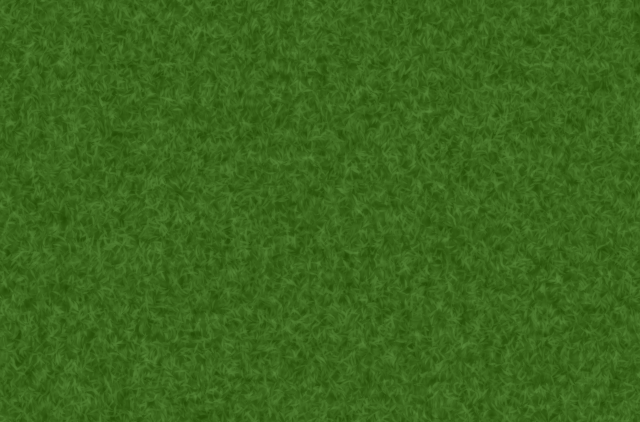
Reproduce this texture procedurally as a Shadertoy shader.

```glsl
// Dense green turf: short tangled blades over soft patches of shade.

const vec3 DARK_GREEN = vec3(0.17, 0.33, 0.05);
const vec3 LIGHT_GREEN = vec3(0.30, 0.48, 0.18);

const float CELLS = 56.0;          // blade cells per canvas height
const int LAYERS = 5;              // overlapping blade layers
const float HALF_LENGTH = 0.68;    // blade size, in cells
const float HALF_WIDTH = 0.15;
const float BEND = 0.45;
const float SOFTNESS = 0.12;       // blade edge blur, in cells
const float OPACITY = 0.70;

const float MEAN_SHADE = 0.47;     // 0 = dark green, 1 = light green
const float SOIL_SHADE = -0.28;    // offsets from the mean
const float BLADE_SHADE = 0.16;
const float BLADE_VARIATION = 0.95;

const float FINE_SCALE = 75.0;     // patches per canvas height
const float CLUMP_SCALE = 36.0;
const float BROAD_SCALE = 9.0;
const float FINE_AMOUNT = 0.38;
const float CLUMP_AMOUNT = 0.50;
const float BROAD_AMOUNT = 0.16;

const float PI = 3.14159;

vec4 hash4(vec3 cell) {
    vec4 h = fract(cell.xyzx * vec4(0.1031, 0.1030, 0.0973, 0.1099));
    h += dot(h, h.wzxy + 33.33);
    return fract((h.xxyz + h.yzzw) * h.zywx);
}

float cornerSlope(vec2 corner, vec2 offset) {
    float angle = 2.0 * PI * hash4(vec3(corner, 71.0)).x;
    return dot(vec2(cos(angle), sin(angle)), offset);
}

float gradientNoise(vec2 p) {
    vec2 i = floor(p);
    vec2 f = fract(p);
    vec2 u = f * f * f * (f * (f * 6.0 - 15.0) + 10.0);
    vec2 e = vec2(1.0, 0.0);
    float low = mix(cornerSlope(i, f), cornerSlope(i + e, f - e), u.x);
    float high = mix(cornerSlope(i + e.yx, f - e.yx),
                     cornerSlope(i + e.xx, f - e.xx), u.x);
    return mix(low, high, u.y);
}

// Coverage of one curved, tapered blade centred on the origin.
float bladeMask(vec2 p, float angle, float bend, float blur) {
    float c = cos(angle);
    float s = sin(angle);
    vec2 q = vec2(c * p.x + s * p.y, c * p.y - s * p.x);
    float along = q.y / HALF_LENGTH;
    float width = HALF_WIDTH * (1.0 - along * along);
    float across = abs(q.x + bend * q.y * q.y);
    return 1.0 - smoothstep(-blur, blur, across - width);
}

// Paints layers of blades over the soil, as a shade offset.
float bladeShade(vec2 p, float blur) {
    float shade = SOIL_SHADE;
    for (int layer = 0; layer < LAYERS; layer++) {
        float seed = float(layer);
        vec2 q = p + seed * vec2(17.37, 9.61);
        vec2 home = floor(q);
        for (int y = -1; y <= 1; y++) {
            for (int x = -1; x <= 1; x++) {
                vec2 cell = home + vec2(x, y);
                vec4 place = hash4(vec3(cell, seed + 1.0));
                vec4 form = hash4(vec3(cell, seed + 23.0));
                // Two summed hashes favour upright blades.
                float angle = 0.5 * PI * (place.z + place.w - 1.0) * 1.3;
                float bend = BEND * (2.0 * form.x - 1.0);
                float tone = BLADE_SHADE + BLADE_VARIATION * (form.y - 0.5);
                float mask = bladeMask(q - cell - place.xy, angle, bend, blur);
                shade = mix(shade, tone, OPACITY * mask);
            }
        }
    }
    return shade;
}

void mainImage(out vec4 fragColor, in vec2 fragCoord) {
    vec2 uv = fragCoord / iResolution.y;
    float blur = max(SOFTNESS, 0.7 * CELLS / iResolution.y);

    // Patches of light and shadow
    float patches = FINE_AMOUNT * gradientNoise(uv * FINE_SCALE)
                  + CLUMP_AMOUNT * gradientNoise(uv * CLUMP_SCALE + 40.0)
                  + BROAD_AMOUNT * gradientNoise(uv * BROAD_SCALE + 80.0);

    float shade = MEAN_SHADE + patches + bladeShade(uv * CELLS, blur);
    vec3 color = mix(DARK_GREEN, LIGHT_GREEN, clamp(shade, -0.4, 1.3));
    fragColor = vec4(max(color, 0.0), 1.0);
}
```
